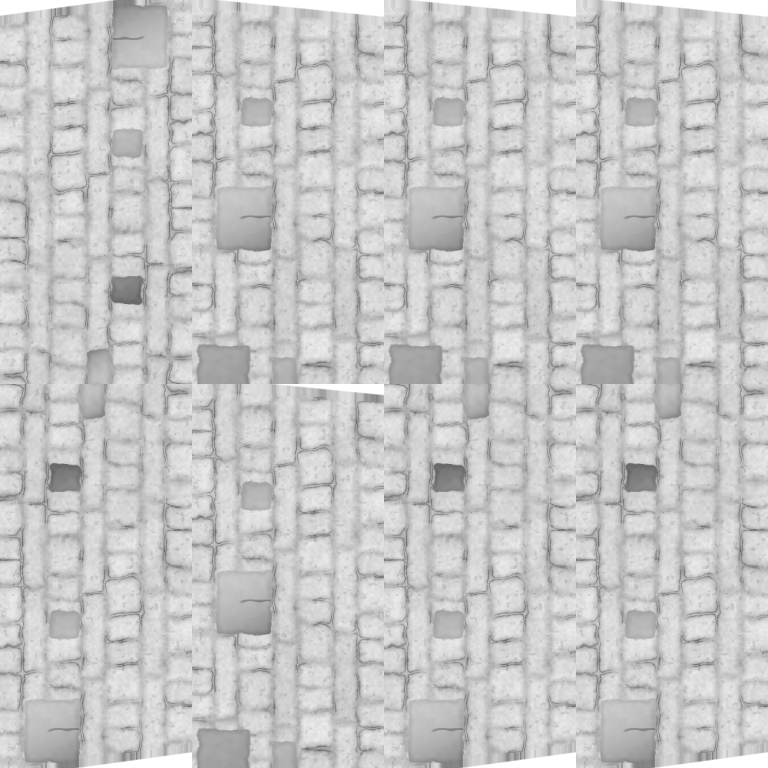
This texture map is drawn by a WebGL 1 fragment shader. Its source:

```glsl
precision highp float;
uniform vec2 u_resolution;

// Lengths are in panel widths; each panel is 1 wide and 2 tall
#define PANELS vec2(4.0, 2.0)
#define COURSE 0.31
#define FIRST_COURSE 0.115
#define LONG_SIZE vec2(0.125, 0.453)
#define SHORT_SIZE vec2(0.185, 0.152)
#define JOINT 0.009
#define ROUNDING 0.026
#define FACE_TONE 0.855
#define MORTAR_TONE 0.735
#define GRAIN 0.10
#define VIEW_SHIFT 0.67

float hash(vec2 p) {
  p = fract(p * vec2(0.1031, 0.1137));
  p += dot(p, p.yx + 33.33);
  return fract((p.x + p.y) * p.x * 17.0);
}

float noise(vec2 p) {
  vec2 i = floor(p), f = fract(p);
  f = f * f * (3.0 - 2.0 * f);
  i += 200.0;
  return mix(mix(hash(i), hash(i + vec2(1.0, 0.0)), f.x),
             mix(hash(i + vec2(0.0, 1.0)), hash(i + 1.0), f.x), f.y);
}

float fbm(vec2 p) {
  float sum = 0.0, amp = 0.5;
  for (int i = 0; i < 4; i++) {
    sum += amp * noise(p);
    p = p * 2.03 + 17.0;
    amp *= 0.5;
  }
  return sum / 0.9375;
}

float boxDistance(vec2 p, vec2 halfSize, float r) {
  vec2 q = abs(p) - halfSize + r;
  return length(max(q, 0.0)) + min(max(q.x, q.y), 0.0) - r;
}

// x: signed distance to the stone, y: its random value, z: 1 for long stones
vec3 stone(vec2 p) {
  p += (vec2(fbm(p * 16.0), fbm(p * 16.0 + 51.0)) - 0.5) * 0.035;
  float u = p.x - FIRST_COURSE;
  float course = floor(u / COURSE);
  u -= course * COURSE;
  float isLong = step(u, LONG_SIZE.x);
  vec2 size = mix(SHORT_SIZE, LONG_SIZE, isLong);
  float phase = mix(course * 0.37, 0.86 - 0.92 * course + 0.43 * course * (course - 1.0), isLong);
  float v = p.y / size.y - phase;
  v += mix(0.16, 0.03, isLong) * sin(v * 2.1 + course * 4.0);
  float row = floor(v);
  float rnd = hash(vec2(course * 7.0 + isLong * 3.0 + 40.0, row + 60.0));
  vec2 local = vec2(u - mix(LONG_SIZE.x + SHORT_SIZE.x * 0.5, LONG_SIZE.x * 0.5, isLong),
                    (fract(v) - 0.5) * size.y);
  local.y += local.x * (rnd - 0.5) * 0.2;
  vec2 halfSize = size * 0.5 - JOINT * vec2(0.6 + 0.7 * fract(rnd * 7.0), 0.6 + 0.5 * rnd);
  return vec3(boxDistance(local, halfSize, ROUNDING * (1.0 - 0.5 * isLong)), rnd, isLong);
}

// Sunken area shaded from its upper left to its lower right
float cavity(float tone, vec2 p, vec2 center, vec2 halfSize, float upper, float lower) {
  vec2 q = p - center;
  float rough = (fbm(p * 24.0) - 0.5) * 0.03;
  float d = boxDistance(q, halfSize, 0.018) + rough;
  float t = clamp(0.5 + dot(q / halfSize, vec2(0.15, 0.35)), 0.0, 1.0);
  float inner = mix(upper, lower, t * t) + 0.05 * (fbm(p * 35.0) - 0.5);
  inner -= 0.07 * smoothstep(-0.035, 0.0, d);
  return mix(tone, inner, smoothstep(0.006, -0.006, d));
}

float wall(vec2 p) {
  vec3 s = stone(p);
  float fine = noise(p * 70.0) - 0.5;
  float blotch = fbm(p * 13.0 + 9.0) - 0.5;
  float pits = smoothstep(0.62, 0.8, fbm(p * 42.0 + 5.0));

  // Stone faces, soft edges and mortar
  float face = FACE_TONE + 0.05 * (s.y - 0.5) - 0.01 * s.z + 0.09 * blotch;
  face -= 0.08 * smoothstep(-0.03, 0.0, s.x);
  float mortar = MORTAR_TONE + 0.22 * blotch;
  float tone = mix(mortar, face, smoothstep(0.006, -0.007, s.x));
  float crevice = exp(-abs(s.x - 0.003) * 220.0) * smoothstep(0.4, 0.7, fbm(p * 9.0 + 31.0));
  tone -= 0.24 * crevice + 0.08 * pits;
  tone += GRAIN * (0.5 * fine + 0.6 * (fbm(p * 48.0) - 0.5));

  // Missing and sunken stones
  tone = cavity(tone, p, vec2(0.34, 0.585), vec2(0.078, 0.072), 0.70, 0.77);
  tone = cavity(tone, p, vec2(0.34, -0.18), vec2(0.08, 0.07), 0.46, 0.62);
  tone = cavity(tone, p, vec2(0.27, 1.14), vec2(0.146, 0.165), 0.79, 0.52);
  tone = cavity(tone, p, vec2(0.165, 1.93), vec2(0.135, 0.13), 0.66, 0.58);
  tone = cavity(tone, p, vec2(0.485, -0.59), vec2(0.06, 0.095), 0.78, 0.55);
  tone = cavity(tone, p, vec2(0.485, 1.96), vec2(0.06, 0.10), 0.72, 0.64);

  // Split across the large recess
  float split = abs(p.y - 1.13 + 0.03 * (noise(p * 20.0) - 0.5));
  float span = smoothstep(0.24, 0.27, p.x) * smoothstep(0.42, 0.40, p.x);
  return tone - 0.18 * span * smoothstep(0.012, 0.003, split);
}

void main() {
  vec2 uv = gl_FragCoord.xy / u_resolution;
  vec2 grid = vec2(uv.x, 1.0 - uv.y) * PANELS;
  vec2 id = floor(grid);
  vec2 p = fract(grid) * vec2(1.0, 2.0);
  bool second = id.x == 1.0;
  bool lowerView = id.y > 0.5 ? !second : id.x < 0.5;
  if (id.x + id.y < 0.5) p = vec2(1.0, 2.0) - p;

  // Slanted blank corner, with the wall smeared along its edge
  float start = lowerView ? 0.40 : (id.y > 0.5 ? 0.42 : 0.13);
  float slope = lowerView ? 0.137 : 0.10;
  float edge = (lowerView ? 2.0 - p.y : p.y) - slope * (p.x - start);
  float smear = max(0.04 - edge, 0.0);
  p.y += lowerView ? -smear - VIEW_SHIFT : smear;

  float pixel = PANELS.x / u_resolution.x;
  float tone = mix(1.0, wall(p), smoothstep(-pixel, pixel, edge));
  gl_FragColor = vec4(vec3(clamp(tone, 0.0, 1.0)), 1.0);
}
```
